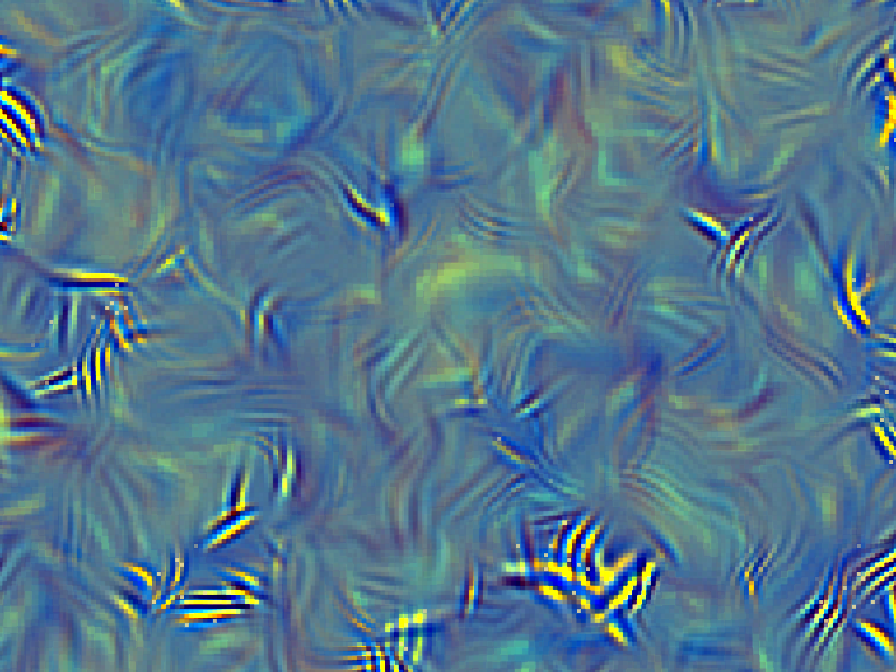
This texture is drawn by a Shadertoy shader. Its source:

```glsl
// A muted teal mosaic crossed by curling blue, cyan and yellow ripples.
// Oriented wave packets are scattered on a grid, steered by gradient noise,
// and read through snapped coordinates to give small square blocks.

vec3 hash3(vec2 p) {
    vec3 q = fract(vec3(p.xyx) * vec3(0.1031, 0.1030, 0.0973));
    q += dot(q, q.yxz + 33.33);
    return fract((q.xxy + q.yzz) * q.zyx);
}

float gradientNoise(vec2 p) {
    vec2 cell = floor(p), f = p - cell;
    vec2 blend = f * f * f * (f * (f * 6.0 - 15.0) + 10.0);
    vec4 corner;
    for (int i = 0; i < 4; i++) {
        vec2 offset = vec2(i & 1, i >> 1);
        float angle = 6.2832 * hash3(cell + offset + 57.0).x;
        corner[i] = dot(vec2(cos(angle), sin(angle)), f - offset);
    }
    vec2 rows = mix(corner.xz, corner.yw, blend.x);
    return 1.4 * mix(rows.x, rows.y, blend.y);
}

// Plateaus at block centres, joined by short smooth ramps
vec2 snapToBlocks(vec2 p, float blocks) {
    vec2 g = p * blocks;
    return (floor(g) + smoothstep(0.32, 0.68, fract(g))) / blocks;
}

// Bends straight strokes into curls
vec2 curl(vec2 p) {
    return p + 0.022 * vec2(gradientNoise(p * 8.0 + 3.0), gradientNoise(p * 8.0 + 61.0));
}

// Flat steps with steep flanks, for patches with clear outlines
vec3 terrace(vec3 v, float steps) {
    vec3 s = v * steps;
    return (floor(s) + smoothstep(0.3, 0.7, fract(s)) - 0.5) / steps + 0.5 / steps;
}

// Sum of wave packets; each channel carries its own phase.
// A higher contrast leaves fewer strong packets among weak ones.
vec3 wavePackets(vec2 p, float scale, float waves, float contrast, float seed) {
    vec2 g = p * scale, cell = floor(g);
    vec3 sum = vec3(0.0);
    for (int y = -1; y <= 1; y++)
    for (int x = -1; x <= 1; x++) {
        vec2 id = cell + vec2(x, y);
        vec3 rnd = hash3(id + seed);
        vec3 look = hash3(id + seed + 31.0);
        vec2 center = id + rnd.xy;
        float angle = 0.4 + 8.0 * gradientNoise(center / scale * 1.9 + 4.0)
                    + 1.3 * (rnd.z - 0.5);
        vec2 along = vec2(cos(angle), sin(angle));
        vec2 d = g - center;
        float u = dot(d, along), v = dot(d, vec2(-along.y, along.x));
        float bend = v + 0.7 * (look.y - 0.5) * u * u;
        float window = max(0.0, 1.0 - u * u - 3.2 * bend * bend);
        window *= smoothstep(1.0, 0.7, dot(d, d));
        float frequency = waves * (0.55 + 0.8 * look.z);
        vec3 phase = 6.2832 * (bend * frequency + rnd + vec3(0.0, look.xy));
        sum += window * window * pow(look.x, contrast) * cos(phase);
    }
    return sum;
}

void mainImage(out vec4 fragColor, in vec2 fragCoord) {
    vec2 uv = fragCoord / iResolution.y;
    float width = iResolution.x / iResolution.y;
    vec2 fine = snapToBlocks(uv, 144.0);
    vec2 coarse = curl(snapToBlocks(uv, 96.0));

    // Calm ground: broad patches of slate, sea green and brown
    float drift = gradientNoise(coarse * 3.0 + 15.0);
    vec3 patches = wavePackets(coarse, 6.0, 0.9, 0.5, 11.0);
    vec3 strokes = wavePackets(coarse, 13.0, 1.1, 0.8, 83.0);
    vec3 flecks = wavePackets(coarse, 22.0, 0.9, 1.0, 305.0);
    vec3 tone = terrace(patches + 1.2 * strokes + 0.8 * flecks, 3.0);
    vec3 color = vec3(0.338, 0.478, 0.553);
    color += tone.x * vec3(0.068, 0.1, -0.012);
    color += tone.y * vec3(0.065, -0.025, -0.05);
    color += drift * vec3(0.08, 0.06, -0.04);
    color += max(tone.x - 0.45, 0.0) * vec3(0.03, 0.12, -0.03);

    // Activity: scattered knots, and ragged bands at both sides
    float knots = smoothstep(0.08, 0.55, gradientNoise(fine * 4.2 + 7.0));
    float side = min(fine.x, width - fine.x);
    float ragged = smoothstep(-0.2, 0.35, gradientNoise(fine * 5.0 + 21.0));
    float activity = knots + 1.1 * ragged * exp(-side * side * 600.0);

    // Ripples: blue to yellow, teal to red, and dark to cyan
    vec2 flow = curl(fine);
    vec3 ripple = wavePackets(flow, 11.0, 3.9, 1.5, 147.0)
                + 1.1 * wavePackets(flow, 16.0, 2.3, 1.7, 211.0);
    ripple *= 0.34 + 2.1 * activity;
    color += ripple.x * vec3(0.27, 0.27, -0.02);
    color += ripple.y * vec3(0.13, -0.07, -0.13);
    color += ripple.z * vec3(-0.03, 0.1, 0.17);
    color += max(ripple.x - 0.4, 0.0) * vec3(0.5, 0.4, -0.5);
    color += activity * vec3(-0.08, -0.07, 0.05);

    // Faint unevenness from block to block
    vec2 block = floor(uv * 144.0 + 0.5);
    vec2 inBlock = abs(uv * 144.0 - block);
    float inside = 1.0 - smoothstep(0.36, 0.5, max(inBlock.x, inBlock.y));
    color += 0.03 * inside * (hash3(block + 701.0) - 0.5);

    // Sparks: single pale blocks inside the busiest knots
    float spark = step(0.98, hash3(block + 401.0).x) * inside;
    spark *= smoothstep(0.35, 0.9, activity) * smoothstep(0.1, 0.5, length(ripple));
    color = mix(color, vec3(0.95, 0.88, 0.6), 0.85 * spark);

    fragColor = vec4(clamp(color, 0.0, 1.0), 1.0);
}
```
